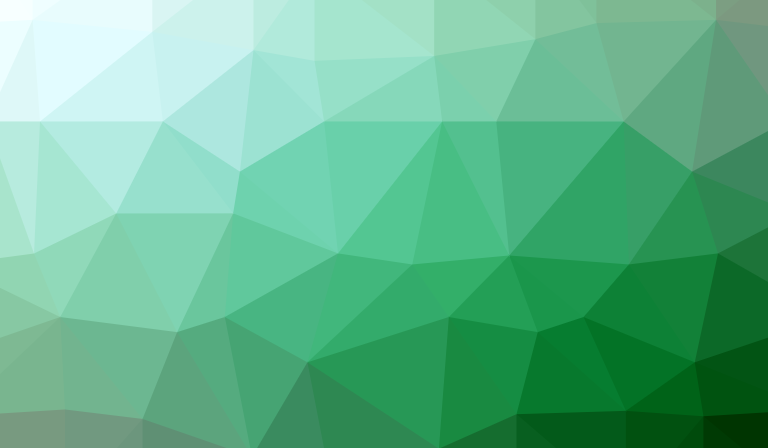
Give the GLSL for this background, as a Shadertoy shader.

```glsl
// Low-poly backdrop: a wavy grid of points, each cell cut into two flat triangles.
// Layered cosines bend every row of points; the better diagonal splits each cell.
// A triangle takes the mean of one white-to-green ramp read along x and along y.

const vec2 GRID_SIZE = vec2(7.92, 4.60);   // canvas size in cells
const vec2 GRID_START = vec2(0.44, 0.45);  // average place of the first point
const int LAST_ROW = 4;

// Per row: start x, column step, start y
const vec3 ROW_LINE[5] = vec3[5](
    vec3(0.538, 0.969, 0.412), vec3(0.608, 0.943, 1.35), vec3(0.351, 1.0, 2.52),
    vec3(0.557, 0.959, 3.41), vec3(0.588, 0.964, 4.43));

// Per row: amplitude, harmonic share, frequency, peak column
const vec4 SWAY_X[5] = vec4[5](
    vec4(0.206, 0.0, 2.094, 1.6), vec4(0.206, 0.0, 2.565, 1.35),
    vec4(0.155, 0.0, 1.745, 2.7), vec4(0.33, 0.0, 1.721, 0.8),
    vec4(0.082, 0.0, 3.142, 0.0));
const vec4 SWAY_Y[5] = vec4[5](
    vec4(0.216, 0.0, 0.898, 3.2), vec4(0.206, 1.0, 1.257, 2.0),
    vec4(0.258, -0.6, 0.898, 5.0), vec4(0.155, 1.0, 1.571, 3.0),
    vec4(0.31, 0.5, 0.785, 2.9));

const vec3 RAMP[9] = vec3[9](
    vec3(0.97, 1.0, 1.0), vec3(0.88, 0.99, 1.0), vec3(0.72, 0.92, 0.90),
    vec3(0.47, 0.84, 0.73), vec3(0.32, 0.78, 0.57), vec3(0.18, 0.67, 0.39),
    vec3(0.03, 0.51, 0.21), vec3(0.0, 0.40, 0.10), vec3(0.0, 0.20, 0.0));

float cross2(vec2 a, vec2 b) { return a.x * b.y - a.y * b.x; }

// Cosine with its second harmonic
float sway(float column, vec4 wave) {
    float phase = wave.z * (column - wave.w);
    return wave.x * (cos(phase) + wave.y * cos(2.0 * phase));
}

// Grid point; rows beyond the ends repeat the outermost row
vec2 gridPoint(vec2 cell) {
    int row = clamp(int(cell.y), 0, LAST_ROW);
    vec3 line = ROW_LINE[row];
    return vec2(line.x + line.y * cell.x + sway(cell.x, SWAY_X[row]),
                line.z + cell.y - float(row) + sway(cell.x, SWAY_Y[row]));
}

vec3 ramp(float t) {
    float s = clamp(t, 0.0, 1.0) * 8.0;
    int i = min(int(s), 7);
    return mix(RAMP[i], RAMP[i + 1], s - float(i));
}

vec3 fieldColor(vec2 p) {
    vec2 t = p / GRID_SIZE;
    return 0.5 * (ramp(t.x) + ramp(t.y));
}

// Signed distance to an edge line, positive inside
float edgeDistance(vec2 p, vec2 a, vec2 b) {
    return cross2(b - a, p - a) / max(length(b - a), 1e-4);
}

// Flat triangle: colour times coverage, with coverage in alpha
vec4 facet(vec2 p, vec2 a, vec2 b, vec2 c, float pixel) {
    float inside = min(edgeDistance(p, a, b),
                       min(edgeDistance(p, b, c), edgeDistance(p, c, a)));
    float coverage = clamp(inside / pixel + 0.5, 0.0, 1.0);
    return vec4(fieldColor((a + b + c) / 3.0), 1.0) * coverage;
}

// Two facets of one cell, cut so opposite angles stay small
vec4 cellFacets(vec2 p, vec2 cell, float pixel) {
    vec2 a = gridPoint(cell);
    vec2 b = gridPoint(cell + vec2(1.0, 0.0));
    vec2 c = gridPoint(cell + vec2(1.0, 1.0));
    vec2 d = gridPoint(cell + vec2(0.0, 1.0));
    float angleSum = cross2(b - a, d - a) * dot(d - c, b - c)
                   + dot(b - a, d - a) * cross2(d - c, b - c);
    if (angleSum < 0.0)
        return facet(p, a, b, c, pixel) + facet(p, a, c, d, pixel);
    return facet(p, a, b, d, pixel) + facet(p, b, c, d, pixel);
}

void mainImage(out vec4 fragColor, in vec2 fragCoord) {
    vec2 uv = fragCoord / iResolution.xy;
    vec2 p = vec2(uv.x, 1.0 - uv.y) * GRID_SIZE;
    float pixel = GRID_SIZE.y / iResolution.y;
    vec2 home = floor(p - GRID_START);

    // Gather the facets of the nearby cells
    vec4 sum = vec4(0.0);
    for (int y = -1; y <= 1; y++)
        for (int x = -1; x <= 1; x++)
            sum += cellFacets(p, home + vec2(x, y), pixel);

    // Fill any sliver between facets with the smooth field
    vec3 color = sum.rgb / max(sum.a, 1.0);
    color += fieldColor(p) * max(1.0 - sum.a, 0.0);
    fragColor = vec4(color, 1.0);
}
```
